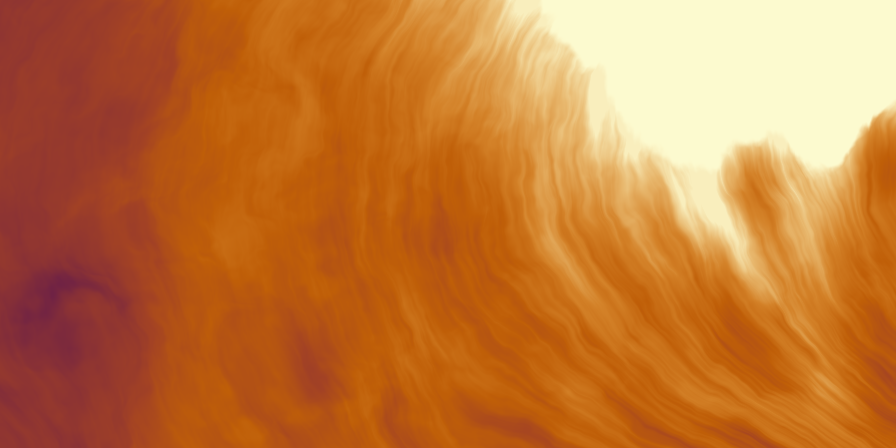
Write a Shadertoy shader that draws this background.

```glsl
const vec3 PLUM = vec3(0.43, 0.13, 0.27);
const vec3 WINE = vec3(0.55, 0.20, 0.20);
const vec3 RUST = vec3(0.64, 0.26, 0.14);
const vec3 ORANGE = vec3(0.75, 0.37, 0.03);
const vec3 AMBER = vec3(0.83, 0.51, 0.16);
const vec3 SAND = vec3(0.91, 0.72, 0.43);
const vec3 CREAM = vec3(0.99, 0.98, 0.81);
const float BEND_HEIGHT = 0.68;   // height where the strands stand upright
const float GLOW_REACH = 0.28;
const float GLOW_GAIN = 0.52;
const float EDGE_SOFTNESS = 0.014;

float hash(vec2 p) {
    vec3 q = fract(p.xyx * 0.1031);
    q += dot(q, q.yzx + 33.33);
    return fract((q.x + q.y) * q.z);
}

float noise(vec2 p) {
    vec2 cell = floor(p), f = fract(p);
    f = f * f * (3.0 - 2.0 * f);
    float low = mix(hash(cell), hash(cell + vec2(1, 0)), f.x);
    float high = mix(hash(cell + vec2(0, 1)), hash(cell + vec2(1, 1)), f.x);
    return mix(low, high, f.y);
}

// Fractal noise centred on zero
float fbm(vec2 p) {
    float sum = 0.0, gain = 0.5;
    for (int i = 0; i < 5; i++) {
        sum += gain * (noise(p) - 0.5);
        p = mat2(1.9, 0.4, -0.4, 1.9) * p + 17.3;
        gain *= 0.52;
    }
    return sum;
}

float blob(vec2 p, vec2 centre, vec2 radius) {
    vec2 q = (p - centre) / radius;
    return exp(-dot(q, q));
}

// Height of the bright sky's lower border: a cliff, then two curling crests
float ridge(float x) {
    float h = 0.67 + 1.5 * max(0.0, 1.42 - x);
    h -= 0.06 * smoothstep(1.45, 1.60, x);
    h += 0.08 * smoothstep(1.59, 1.645, x) * (1.0 - smoothstep(1.68, 1.84, x));
    return h + 0.15 * smoothstep(1.85, 1.97, x);
}

// Coordinate across the strands; they lean right above and below the bend
float strandCoord(vec2 p) {
    float dy = p.y - BEND_HEIGHT;
    float bend = dy > 0.0 ? 1.2 : mix(0.4, 1.1, smoothstep(0.9, 1.6, p.x));
    return p.x - bend * dy * dy;
}

vec3 ramp(float tone) {
    vec3 stops[7] = vec3[7](PLUM, WINE, RUST, ORANGE, AMBER, SAND, CREAM);
    float t = clamp(tone, 0.0, 1.0) * 6.0;
    int i = min(int(t), 5);
    return mix(stops[i], stops[i + 1], t - float(i));
}

void mainImage(out vec4 fragColor, in vec2 fragCoord) {
    vec2 p = fragCoord / iResolution.y;
    p.x *= 2.0 * iResolution.y / iResolution.x;

    // Strands and clouds, gently warped
    vec2 warp = vec2(fbm(p * 4.0), fbm(p * 4.0 + 40.0));
    float s = strandCoord(p) + 0.12 * warp.x;
    float along = p.y + 0.15 * warp.y;
    float strands = fbm(vec2(s * 15.0, along * 2.6));
    float fold = fbm(vec2(s * 26.0 + 9.0, along * 3.5));
    float hairs = noise(vec2(s * 110.0, along * 7.0)) - 0.5;
    float clouds = fbm(vec2(s * 6.0, p.y * 3.4) + 2.0 * warp);

    // Distance below the ragged ridge
    float steepness = mix(1.8, 1.0, smoothstep(1.25, 1.45, p.x));
    float depth = (ridge(p.x + 0.05 * warp.y) - p.y) / steepness;
    float ragged = depth + 0.10 * strands + 0.06 * fbm(p * 14.0) + 0.012 * hairs;

    // Broad light
    float tone = mix(0.20, 0.44, smoothstep(0.12, 0.52, p.x));
    tone += GLOW_GAIN * exp(-max(depth, 0.0) / GLOW_REACH);
    tone -= 0.15 * blob(p, vec2(0.08, 0.30), vec2(0.22, 0.20));
    tone -= 0.13 * blob(p, vec2(0.71, 0.17), vec2(0.07, 0.10));
    tone -= 0.06 * blob(p, vec2(0.72, 0.52), vec2(0.22, 0.25));
    tone += 0.05 * blob(p, vec2(0.90, 0.20), vec2(0.12, 0.12));

    // Shaded crests and the dark hollow on the right
    tone -= 0.22 * blob(p, vec2(1.70, 0.60), vec2(0.07, 0.08));
    tone -= 0.26 * blob(p, vec2(1.98, 0.64), vec2(0.09, 0.10));
    tone -= 0.10 * blob(p, vec2(1.97, 0.30), vec2(0.14, 0.14));

    // Bright sweep falling to the lower right
    float sweep = (p.x - 1.95 + 0.68 * p.y) / 0.075;
    float sweepFade = smoothstep(0.03, 0.16, p.y) * (1.0 - smoothstep(0.50, 0.66, p.y));
    tone += 0.23 * exp(-sweep * sweep) * sweepFade * (1.0 + 1.6 * strands);

    // Texture, stronger towards the light
    float lit = smoothstep(0.45, 1.35, p.x);
    tone += mix(0.34, 0.20, lit) * clouds;
    tone += mix(0.10, 0.34, lit) * strands;
    tone += mix(0.05, 0.13, lit) * (0.16 - 2.0 * abs(fold));
    tone += mix(0.01, 0.06, lit) * hairs;

    float sky = 1.0 - smoothstep(-EDGE_SOFTNESS, EDGE_SOFTNESS, ragged);
    fragColor = vec4(ramp(mix(min(tone, 0.97), 1.0, sky)), 1.0);
}
```
